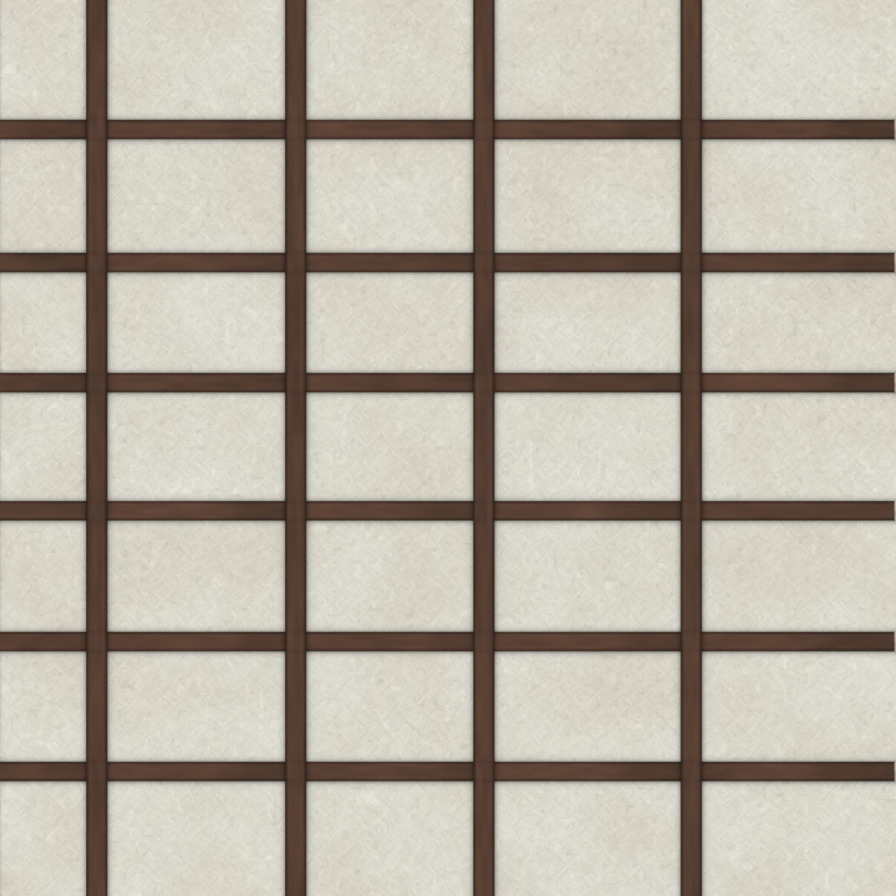
Write a WebGL 2 fragment shader that draws this pattern.

```glsl
#version 300 es
precision highp float;
// Paper screen: cream woven panels behind a lattice of dark wooden slats.
// Four uprights overlap six rails; distances to the nearest slat drive the
// wood mask, rounded edges and soft shadows, while noise adds grain and wear.
uniform vec2 u_resolution;
out vec4 fragColor;

const float UPRIGHTS[4] = float[4](0.108, 0.330, 0.540, 0.7715);
const float RAILS[6] = float[6](0.139, 0.284, 0.430, 0.573, 0.707, 0.8555);

float hash(vec2 p) {
    vec3 q = fract(vec3(p.xyx) * 0.1031);
    q += dot(q, q.yzx + 33.33);
    return fract((q.x + q.y) * q.z);
}

float noise(vec2 p) {
    vec2 i = floor(p), f = fract(p);
    f = f * f * (3.0 - 2.0 * f);
    return mix(mix(hash(i), hash(i + vec2(1, 0)), f.x),
               mix(hash(i + vec2(0, 1)), hash(i + vec2(1, 1)), f.x), f.y);
}

float fbm(vec2 p) {
    float sum = 0.0, amp = 0.5;
    for (int i = 0; i < 5; i++) {
        sum += amp * noise(p);
        p = p * 2.03 + 17.1;
        amp *= 0.5;
    }
    return sum;
}

// Short diagonal fibres whose direction flips between small patches
float weave(vec2 uv) {
    vec2 diagonal = vec2(uv.x + uv.y, uv.x - uv.y);
    vec2 patchId = floor(uv * 75.0 + 0.6 * noise(uv * 110.0));
    bool flipped = mod(patchId.x + patchId.y, 2.0) > 0.5;
    return noise((flipped ? diagonal : diagonal.yx) * vec2(70.0, 270.0)) - 0.5;
}

vec3 paperColor(vec2 uv) {
    float mottle = fbm(uv * 13.0) - 0.48;
    float speck = smoothstep(0.8, 0.97, noise(uv * 150.0 + 40.0));
    float flake = smoothstep(0.78, 0.96, noise(uv * vec2(130.0, 95.0) + 9.0));
    vec3 color = vec3(0.85, 0.84, 0.79) + mottle * vec3(0.065, 0.07, 0.09);
    color += weave(uv) * 0.045 + (hash(floor(uv * 512.0)) - 0.5) * 0.018;
    return color - speck * 0.03 + flake * 0.025;
}

// Wood lit across its width (-1..1), with fine grain along its length
vec3 woodColor(float across, vec2 grainPos, float tone) {
    float grain = fbm(grainPos) - 0.48;
    vec3 color = mix(vec3(0.305, 0.225, 0.18), vec3(0.365, 0.265, 0.215), tone);
    color *= 1.0 + 0.22 * grain;
    return color * mix(1.0, 0.66, smoothstep(0.62, 1.0, abs(across)));
}

void main() {
    vec2 uv = gl_FragCoord.xy / u_resolution;
    vec2 px = 1.0 / u_resolution;
    vec2 halfWidth = vec2(0.0117, 0.0107);

    // Signed offsets to the nearest slats and the bay between uprights
    vec2 offset = vec2(1.0);
    float bayLeft = -0.12, bayRight = 1.0, rowId = 0.0;
    for (int i = 0; i < 4; i++) {
        float d = uv.x - UPRIGHTS[i];
        if (abs(d) < abs(offset.x)) offset.x = d;
        if (d > 0.0) bayLeft = UPRIGHTS[i];
        else bayRight = min(bayRight, UPRIGHTS[i]);
    }
    for (int i = 0; i < 6; i++) {
        float d = uv.y - RAILS[i];
        if (abs(d) < abs(offset.y)) { offset.y = d; rowId = float(i); }
    }
    vec2 gap = abs(offset) - halfWidth;
    float railGap = max(gap.y, uv.x - 0.998);

    // Paper, darkened by contact shadows; light falls from above left
    vec3 color = paperColor(uv);
    float uprightShade = exp(-max(gap.x, 0.0) / 0.0024) * (offset.x > 0.0 ? 0.42 : 0.34);
    float railShade = exp(-max(railGap, 0.0) / 0.0024) * (offset.y < 0.0 ? 0.46 : 0.32);
    color *= (1.0 - uprightShade) * (1.0 - railShade);
    color *= 1.0 - 0.12 * exp(-uv.x / 0.0015);

    // Rails: warm in the middle of each bay, stained towards its right end
    float along = (uv.x - bayLeft) / (bayRight - bayLeft);
    float stain = smoothstep(0.5, 0.85, along + 0.25 * (noise(uv * 28.0) - 0.5));
    float railTone = 0.45 + 0.7 * noise(vec2(uv.x * 14.0, rowId * 7.3)) - 0.65 * stain;
    vec3 rail = woodColor(offset.y / halfWidth.y, uv * vec2(35.0, 170.0), railTone);
    rail *= 1.0 - 0.38 * exp(-max(gap.x, 0.0) / 0.0025);
    color = mix(color, rail, 1.0 - smoothstep(-px.y, px.y, railGap));

    // Uprights lie on top, with long streaks and faint marks at the joints
    float streak = noise(vec2(uv.x * 190.0, uv.y * 9.0));
    float uprightTone = 0.2 + 0.5 * streak + 0.4 * (noise(uv * vec2(5.0, 8.0)) - 0.5);
    vec3 upright = woodColor(offset.x / halfWidth.x, uv * vec2(170.0, 30.0), uprightTone);
    upright *= 1.0 - 0.07 * exp(-abs(gap.y) / 0.002);
    color = mix(color, upright, 1.0 - smoothstep(-px.x, px.x, gap.x));

    fragColor = vec4(clamp(color, 0.0, 1.0), 1.0);
}
```
